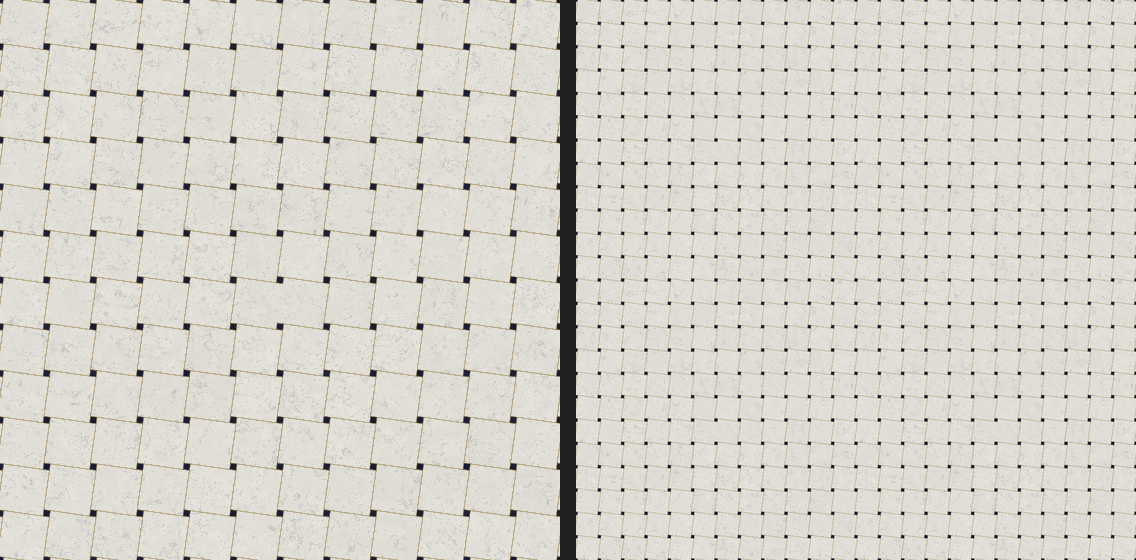
Left, the tile; right, the same tile 2 across and 2 down.
Write a Shadertoy shader that draws this pattern.

```glsl
// Tilted pinwheel floor: large pale marble tiles, small navy squares, thin gold joints.

const float REPEATS = 12.0;
const float TILT_SIN = 0.141;        // also the side of a small square, in cells
const float JOINT_WIDTH = 0.0105;
const vec2 FUSED_TILE = vec2(5.0);   // joined to its right-hand neighbour

const vec3 MARBLE = vec3(0.886, 0.873, 0.848);
const vec3 VEIN = vec3(0.69, 0.70, 0.695);
const vec3 NAVY = vec3(0.105, 0.112, 0.195);
const vec3 GOLD = vec3(0.58, 0.48, 0.22);

float hash(vec2 p) {
    return fract(sin(dot(p, vec2(127.1, 311.7))) * 43758.5453);
}

float valueNoise(vec2 p) {
    vec2 i = floor(p), f = fract(p);
    f = f * f * (3.0 - 2.0 * f);
    float low = mix(hash(i), hash(i + vec2(1, 0)), f.x);
    float high = mix(hash(i + vec2(0, 1)), hash(i + vec2(1, 1)), f.x);
    return mix(low, high, f.y);
}

float fbm(vec2 p) {
    float sum = 0.0, amplitude = 0.5;
    for (int i = 0; i < 4; i++) {
        sum += amplitude * valueNoise(p);
        p = mat2(1.6, 1.2, -1.2, 1.6) * p + 7.3;
        amplitude *= 0.5;
    }
    return sum / 0.9375;
}

// Distance to a box, negative inside
float boxDistance(vec2 p, vec2 halfSize) {
    vec2 d = abs(p) - halfSize;
    return length(max(d, 0.0)) + min(max(d.x, d.y), 0.0);
}

// Coverage of the region where the distance is below zero
float coverage(float d, float pixel) {
    return clamp(0.5 - d / pixel, 0.0, 1.0);
}

// Turns canvas axes into the tilted axes of the tiles
vec2 tilt(vec2 p, float c, float s) {
    return vec2(c * p.x - s * p.y, s * p.x + c * p.y);
}

// Thin broken crack where the noise crosses its middle value
float crack(vec2 p, float width) {
    return 1.0 - smoothstep(0.0, width, abs(fbm(p) - 0.5));
}

vec3 marble(vec2 p, vec2 seed) {
    vec2 offset = 40.0 * vec2(hash(seed), hash(seed + 17.0));
    vec2 warp = vec2(valueNoise(p * 9.0 + offset), valueNoise(p * 9.0 + offset + 31.0));
    vec2 q = p + 0.10 * (warp - 0.5);
    float cloud = fbm(p * 5.0 + offset);
    float patches = smoothstep(0.42, 0.72, fbm(p * 4.0 + offset + 13.0));
    float veins = crack(q * 4.0 + offset, 0.035) * patches * 0.55
                + crack(q * 7.0 + offset + 53.0, 0.04) * (0.10 + 0.25 * patches);
    float specks = smoothstep(0.74, 0.92, valueNoise(p * 27.0 + offset))
                 * smoothstep(0.35, 0.65, cloud);
    vec3 color = MARBLE + 0.04 * (cloud - 0.5) + 0.012 * (hash(seed + 5.0) - 0.5);
    return mix(color, VEIN, clamp(veins + 0.45 * specks, 0.0, 0.75));
}

vec3 navyStone(vec2 p, vec2 seed) {
    float grain = valueNoise(p * 22.0 + 40.0 * hash(seed));
    return NAVY + 0.025 * (grain - 0.5) + 0.02 * (hash(seed + 9.0) - 0.5);
}

void mainImage(out vec4 fragColor, in vec2 fragCoord) {
    vec2 p = fragCoord / iResolution.xy * REPEATS;
    float pixel = REPEATS / min(iResolution.x, iResolution.y);
    float s = TILT_SIN, c = sqrt(1.0 - s * s);

    // Nearest large tile
    float d = 1e3;
    vec2 tile = vec2(0.0);
    for (int y = -1; y <= 1; y++)
    for (int x = -1; x <= 1; x++) {
        vec2 id = floor(p) + vec2(x, y);
        float tileDistance = boxDistance(tilt(p - id - 0.5, c, s), vec2(0.5 * c));
        if (tileDistance < d) {
            d = tileDistance;
            tile = id;
        }
    }

    // Bridge over the joint of the fused pair, which shares one slab
    vec2 bridge = tilt(p - FUSED_TILE - 0.5, c, s) - 0.5 * vec2(c, s);
    d = min(d, boxDistance(bridge, vec2(0.1, 0.5 * (c - s))));
    vec2 slab = tile == FUSED_TILE + vec2(1, 0) ? FUSED_TILE : tile;

    // Stone, then joints
    vec2 corner = floor(p + 0.5);
    vec3 large = marble(tilt(p - slab - 0.5, c, s), mod(slab, REPEATS));
    vec3 small = navyStone(tilt(p - corner, c, s), mod(corner, REPEATS));
    vec3 color = mix(small, large, coverage(d, pixel));
    float halfJoint = 0.5 * JOINT_WIDTH;
    float joint = coverage(d - halfJoint, pixel) - coverage(d + halfJoint, pixel);

    // Two large tiles meet at d = 0 from both sides, so the inner half counts twice
    float inner = 2.0 * (1.0 - coverage(d + halfJoint, pixel));
    float meeting = step(0.5 * s + pixel, max(abs(tilt(p - corner, c, s).x), abs(tilt(p - corner, c, s).y)));
    color = mix(color, large, meeting);
    joint = mix(joint, clamp(inner, 0.0, JOINT_WIDTH / pixel), meeting);
    fragColor = vec4(mix(color, GOLD, clamp(joint, 0.0, 1.0)), 1.0);
}
```
